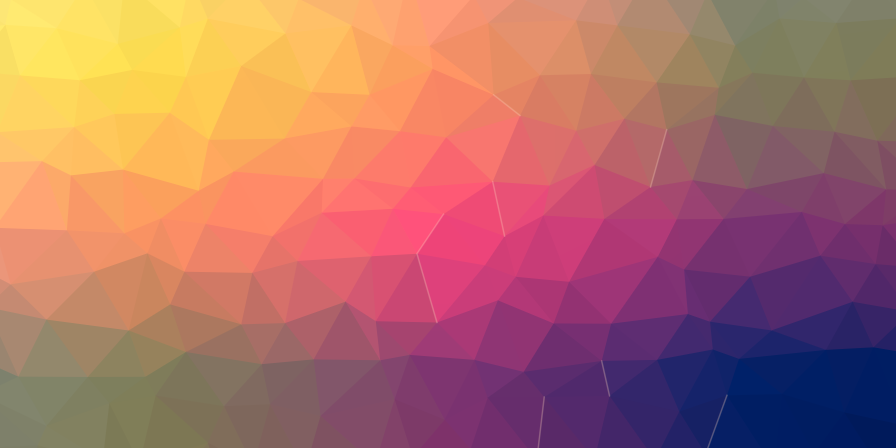
This background is drawn by a WebGL 1 fragment shader. Its source:

```glsl
precision highp float;
// Low-poly triangle mesh shaded from yellow through pink to navy.

uniform vec2 u_resolution;

float hash(vec2 p) {
  return fract(sin(dot(p, vec2(127.1, 311.7))) * 43758.5453);
}

// Seven evenly spaced stops: yellows, orange, pink, purple, navies
vec3 ramp(float t) {
  t = clamp(t, 0.0, 1.0) * 6.0;
  vec3 c = mix(vec3(1.0, 0.91, 0.47), vec3(1.0, 0.87, 0.29), min(t, 1.0));
  c = mix(c, vec3(1.0, 0.63, 0.38), clamp(t - 1.0, 0.0, 1.0));
  c = mix(c, vec3(1.0, 0.28, 0.48), clamp(t - 2.0, 0.0, 1.0));
  c = mix(c, vec3(0.61, 0.20, 0.46), clamp(t - 3.0, 0.0, 1.0));
  c = mix(c, vec3(0.0, 0.13, 0.41), clamp(t - 4.0, 0.0, 1.0));
  return mix(c, vec3(0.0, 0.10, 0.36), clamp(t - 5.0, 0.0, 1.0));
}

// Average of one ramp running rightward and one running downward
vec3 field(vec2 p) {
  return 0.5 * (ramp(p.x * 0.5) + ramp(1.0 - p.y));
}

// Jittered mesh point; odd rows are shifted by half a cell
vec2 meshPoint(vec2 id) {
  vec2 jitter = vec2(hash(id), hash(id + 37.0)) - 0.5;
  vec2 stagger = vec2(0.5 * mod(id.y, 2.0), 0.0);
  return (id + stagger + 0.68 * jitter) * vec2(0.125, 0.105) + vec2(0.0, 0.085);
}

// Signed distance to the line a-b, positive on its left
float leftOf(vec2 p, vec2 a, vec2 b) {
  vec2 e = normalize(b - a);
  return e.x * (p.y - a.y) - e.y * (p.x - a.x);
}

float segmentDistance(vec2 p, vec2 a, vec2 b) {
  vec2 e = b - a;
  return length(p - a - e * clamp(dot(p - a, e) / dot(e, e), 0.0, 1.0));
}

// Flat facet colour in rgb, weighted by its smooth coverage in a
vec4 facet(vec2 p, vec2 a, vec2 b, vec2 c, float pixel) {
  float inside = min(leftOf(p, a, b), min(leftOf(p, b, c), leftOf(p, c, a)));
  float cover = clamp(inside / pixel + 0.5, 0.0, 1.0);
  vec2 center = (a + b + c) / 3.0;
  float shade = 1.0 + 0.05 * (hash(center) - 0.5);
  return vec4(field(center) * shade, 1.0) * cover;
}

void main() {
  vec2 p = gl_FragCoord.xy / u_resolution * vec2(2.0, 1.0);
  float pixel = 1.0 / u_resolution.y;
  vec2 cell = floor((p - vec2(0.0, 0.085)) / vec2(0.125, 0.105));
  vec4 sum = vec4(field(p), 1.0) * 0.001;
  float seam = 0.0;

  for (int j = -1; j <= 1; j++) {
    for (int i = -1; i <= 1; i++) {
      vec2 id = cell + vec2(float(i), float(j));
      vec2 a = meshPoint(id);
      vec2 b = meshPoint(id + vec2(1.0, 0.0));
      vec2 c = meshPoint(id + vec2(1.0, 1.0));
      vec2 d = meshPoint(id + vec2(0.0, 1.0));

      // Split each quad along its shorter diagonal
      if (distance(b, d) < distance(a, c)) {
        vec2 first = a;
        a = b;
        b = c;
        c = d;
        d = first;
      }
      sum += facet(p, a, b, c, pixel) + facet(p, a, c, d, pixel);

      // Rare pale hairlines along the diagonals
      float line = 1.0 - smoothstep(0.0, 0.001 + pixel, segmentDistance(p, a, c));
      seam = max(seam, line * step(0.965, hash(id + 5.0)));
    }
  }

  vec3 color = sum.rgb / sum.a;
  gl_FragColor = vec4(mix(color, vec3(1.0, 0.85, 0.75), 0.3 * seam), 1.0);
}
```
